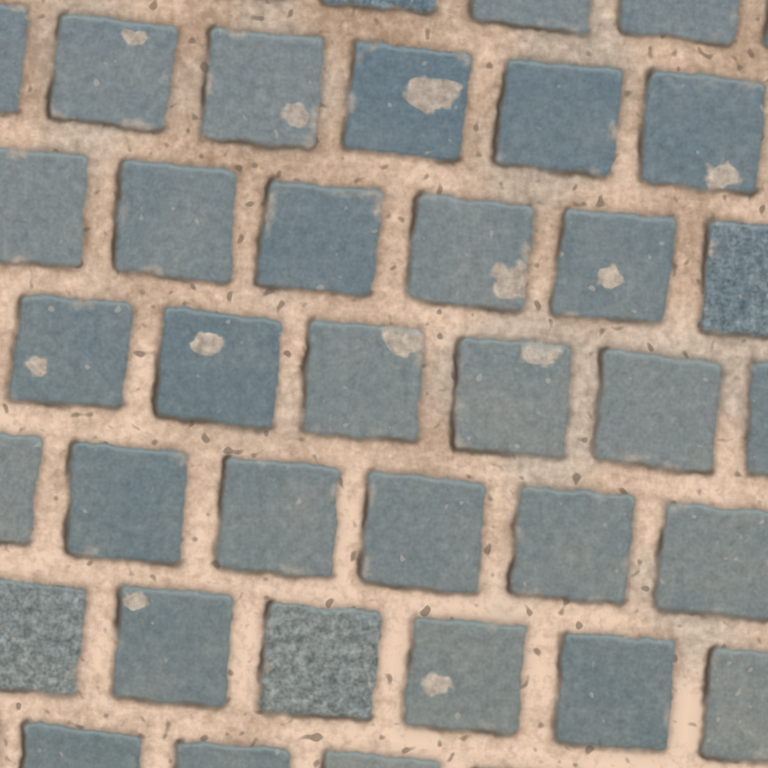
A three.js fragment shader for this texture:

```glsl
// Worn blue-grey square setts in wide sandy mortar, laid in tilted, staggered rows.
// A rotated grid gives each sett an id; a rounded box with noisy edges cuts its outline,
// and hashed ids vary its size, skew, tone, roughness and mortar stains.
#define TILT 0.0975
#define ANCHOR vec2(0.4746, 0.5022)
#define PITCH vec2(0.1927, 0.1849)
#define EXTENT vec2(0.0755, 0.0715)
#define STAGGER 0.44
#define CORNER 0.010
#define WOBBLE 0.0045
#define SOFT 0.0024
#define GRAIN 0.16
#define STAIN_CHANCE 0.42

varying vec2 vUv;

const vec3 SLATE = vec3(0.44, 0.49, 0.505);
const vec3 STONE = vec3(0.55, 0.56, 0.54);
const vec3 RIM_LIGHT = vec3(0.64, 0.70, 0.70);
const vec3 MORTAR_LIGHT = vec3(0.95, 0.83, 0.73);
const vec3 MORTAR_DARK = vec3(0.69, 0.58, 0.49);
const vec3 DUST = vec3(0.76, 0.71, 0.65);
const vec3 SHADOW = vec3(0.36, 0.32, 0.28);

vec2 hash2(vec2 p) {
  p = vec2(dot(p, vec2(127.1, 311.7)), dot(p, vec2(269.5, 183.3)));
  return fract(sin(p) * 43758.5);
}

float gradNoise(vec2 p) {
  vec2 i = floor(p), f = fract(p);
  vec2 w = f * f * f * (f * (f * 6.0 - 15.0) + 10.0);
  vec2 e = vec2(1.0, 0.0);
  float a = dot(hash2(i) * 2.0 - 1.0, f);
  float b = dot(hash2(i + e.xy) * 2.0 - 1.0, f - e.xy);
  float c = dot(hash2(i + e.yx) * 2.0 - 1.0, f - e.yx);
  float d = dot(hash2(i + e.xx) * 2.0 - 1.0, f - e.xx);
  return 1.3 * mix(mix(a, b, w.x), mix(c, d, w.x), w.y);
}

float fbm(vec2 p) {
  float sum = 0.0, amp = 0.6;
  for (int i = 0; i < 3; i++) {
    sum += amp * gradNoise(p);
    p = p * 2.03 + 17.3;
    amp *= 0.5;
  }
  return sum;
}

float roundBox(vec2 p, vec2 extent, float r) {
  vec2 q = abs(p) - extent + r;
  return length(max(q, 0.0)) + min(max(q.x, q.y), 0.0) - r;
}

void main() {
  // Tilted, staggered grid
  float c = cos(TILT), s = sin(TILT);
  vec2 d0 = vUv - ANCHOR;
  vec2 grid = vec2(c * d0.x - s * d0.y, s * d0.x + c * d0.y);
  float row = floor(grid.y / PITCH.y + 0.5);
  float shift = -STAGGER * row + 0.05 * mod(row, 2.0) + 0.13 * max(row - 2.0, 0.0);
  float col = floor(grid.x / PITCH.x - shift + 0.5);
  vec2 id = vec2(col, row);
  vec2 place = hash2(id + 3.0) - 0.5;
  vec2 shape = hash2(id + 37.0) - 0.5;
  vec2 tone = hash2(id + 71.0);
  vec2 spot = hash2(id + 113.0) * 2.0 - 1.0;

  // Sett outline with skew and chipped edges
  vec2 p = grid - (id + vec2(shift, 0.0)) * PITCH - 0.007 * place;
  p += p.yx * shape * vec2(0.08, 0.06);
  vec2 extent = EXTENT + 0.005 * shape.yx;
  vec2 warp = vec2(gradNoise(vUv * 27.0), gradNoise(vUv * 27.0 + 41.0));
  float dist = roundBox(p + WOBBLE * warp, extent, CORNER);
  dist += 0.0022 * gradNoise(vUv * 85.0);
  float sett = 1.0 - smoothstep(-SOFT, SOFT, dist);
  vec2 side = p / extent;

  // Mortar: sandy grain, dusty areas, pits
  float blotch = fbm(vUv * 8.0 + 5.0);
  float grain = fbm(vUv * 75.0);
  float fine = gradNoise(vUv * 190.0);
  float light = 0.92 - 0.55 * vUv.y + 0.8 * blotch + 0.7 * grain + 0.15 * fine;
  vec3 mortar = mix(MORTAR_DARK, MORTAR_LIGHT, clamp(light, 0.0, 1.0));
  float dusty = smoothstep(0.0, 0.45, gradNoise(vUv * 5.0 + 23.0) + 0.25 * (vUv.x + vUv.y - 1.0));
  mortar = mix(mortar, DUST * (1.0 + 0.3 * grain), 0.65 * dusty);
  float pits = smoothstep(0.32, 0.6, gradNoise(vUv * 62.0 + 9.0));
  mortar = mix(mortar, SHADOW, 0.5 * pits);

  // Stone face: per-sett tone and roughness, bluer toward the top
  float rough = GRAIN * (1.0 + 1.6 * step(0.82, tone.y));
  float age = 0.4 + 0.8 * (tone.x - 0.5) + 0.6 * fbm(vUv * 14.0 + id);
  vec3 face = mix(SLATE, STONE, clamp(age, 0.0, 1.0));
  face += vec3(-0.035, -0.012, 0.022) * (vUv.y - 0.3);
  face *= 1.0 + rough * (grain + 0.4 * fine);
  float fleck = smoothstep(0.48, 0.7, gradNoise(vUv * 68.0 + 31.0));
  face = mix(face, DUST, 0.5 * fleck);

  // Mortar stains on some setts and crumbs along their edges
  float stained = step(hash2(id + 151.0).x, STAIN_CHANCE + 0.07 * row);
  float radius = 0.012 + 0.02 * tone.y;
  float stainDist = length((p - spot * extent * 0.85) * vec2(0.8, 1.15)) - radius;
  stainDist += 0.022 * fbm(vUv * 32.0);
  float stain = stained * (1.0 - smoothstep(-0.004, 0.003, stainDist));
  float crumbs = smoothstep(0.2, 0.45, gradNoise(vUv * 21.0 + id));
  crumbs *= smoothstep(-0.018, -0.004, dist) * (0.4 + 0.5 * vUv.y);
  vec3 residue = mix(DUST, mortar, 0.35) * (0.97 + 0.25 * grain);
  face = mix(face, residue, max(0.85 * stain, 0.8 * crumbs));

  // Pale upper rim, dark gaps at the left and lower edges
  float rim = exp(-pow((dist + 0.004) / 0.0035, 2.0)) * smoothstep(0.75, 0.95, side.y);
  face = mix(face, RIM_LIGHT, 0.5 * rim * (1.0 - crumbs));
  vec3 color = mix(mortar, face, sett);
  float patchy = smoothstep(-0.35, 0.4, gradNoise(vUv * 18.0 + 63.0));
  float leftGap = smoothstep(0.8, 0.98, -side.x) * (0.3 + 0.65 * patchy);
  float lowGap = smoothstep(0.8, 0.98, -side.y) * (0.35 + 0.4 * patchy);
  float outline = exp(-pow((dist - 0.001) / 0.0045, 2.0));
  color = mix(color, SHADOW, outline * max(max(leftGap, lowGap), 0.18));
  float halo = exp(-max(dist, 0.0) / 0.010) * (1.0 - sett);
  color *= 1.0 - 0.14 * halo;

  gl_FragColor = vec4(clamp(color, 0.0, 1.0), 1.0);
}
```
